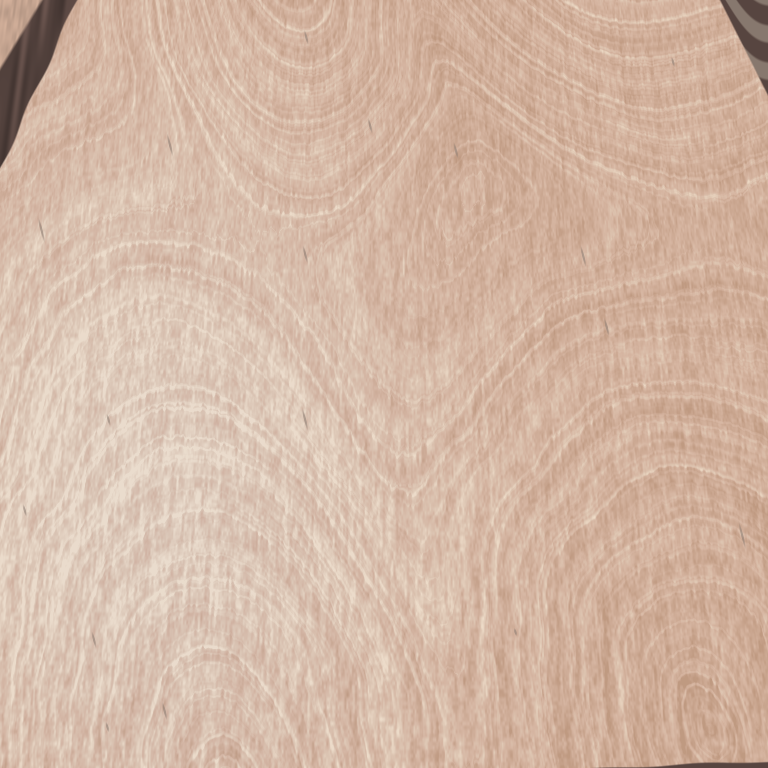
Write a WebGL 2 fragment shader that draws this texture.

```glsl
#version 300 es
precision highp float;
// Pale plain-sawn veneer sheet: nested arched grain, fine fibres, dark gaps at the corners.

uniform vec2 u_resolution;
out vec4 fragColor;

const vec3 TAN    = vec3(0.785, 0.655, 0.575);
const vec3 ROSE   = vec3(0.83, 0.71, 0.64);
const vec3 CREAM  = vec3(0.86, 0.77, 0.70);
const vec3 IVORY  = vec3(0.91, 0.84, 0.77);
const vec3 SHADOW = vec3(0.34, 0.27, 0.25);
const vec3 STONE  = vec3(0.53, 0.47, 0.43);

float hash(vec2 p) {
    vec3 q = fract(p.xyx * vec3(0.1031, 0.1030, 0.0973));
    q += dot(q, q.yzx + 33.33);
    return fract((q.x + q.y) * q.z);
}

float valueNoise(vec2 p) {
    vec2 cell = floor(p), f = fract(p);
    f *= f * (3.0 - 2.0 * f);
    float low = mix(hash(cell), hash(cell + vec2(1, 0)), f.x);
    float high = mix(hash(cell + vec2(0, 1)), hash(cell + vec2(1, 1)), f.x);
    return mix(low, high, f.y);
}

// Layered sines that bend the grain.
vec2 wobble(vec2 p) {
    vec2 offset = vec2(0.0);
    float amp = 0.016, freq = 9.0;
    for (int i = 0; i < 4; i++) {
        offset += amp * sin(freq * p.yx * vec2(1.0, 0.8) + 0.6 * freq * p + vec2(1.3, 4.1) * float(i + 1));
        amp *= 0.46;
        freq *= 1.9;
    }
    return offset;
}

float ellipse(vec2 p, vec2 center, vec2 radius, float lean) {
    p -= center;
    p.x += lean * p.y;
    return length(p / radius);
}

// Growth field: its contours are the arches, blended across saddles.
float growth(vec2 p) {
    float k = 4.5;
    float sum = exp(-k * ellipse(p, vec2(0.30, -0.05), vec2(0.20, 0.42), 0.14))
              + exp(-k * ellipse(p, vec2(0.93, 0.04), vec2(0.23, 0.36), 0.05))
              + exp(-k * ellipse(p, vec2(0.36, 1.12), vec2(0.11, 0.23), 0.10))
              + exp(-k * ellipse(p, vec2(0.83, 1.12), vec2(0.20, 0.20), 0.35));
    return -log(sum) / k;
}

// Thin pale contour at a random offset in each ring.
float ringLine(float g, float slope, float count, float width, float seed) {
    float ring = floor(g * count);
    float at = mix(0.2, 0.8, hash(vec2(ring, seed)));
    float dist = abs(fract(g * count) - at) / (count * slope);
    return (1.0 - smoothstep(0.2 * width, width, dist)) * hash(vec2(ring, seed + 7.0));
}

// Sparse dark dashes, one candidate per cell.
float flecks(vec2 p, vec2 grid, float chance) {
    vec2 cell = floor(p * grid);
    vec2 center = (cell + mix(vec2(0.3), vec2(0.7), vec2(hash(cell + 3.0), hash(cell + 9.0)))) / grid;
    vec2 d = p - center;
    d.x += 0.25 * d.y;
    float size = mix(0.006, 0.02, hash(cell + 21.0));
    float dash = 1.0 - smoothstep(0.3, 1.0, length(d / vec2(0.0022, size)));
    return dash * step(hash(cell + 40.0), chance);
}

vec3 woodColor(float t) {
    vec3 c = mix(TAN, ROSE, clamp(t * 3.0, -0.9, 1.0));
    c = mix(c, CREAM, clamp(t * 3.0 - 1.0, 0.0, 1.0));
    return mix(c, IVORY, clamp(t * 3.0 - 2.0, 0.0, 1.3));
}

void main() {
    vec2 p = gl_FragCoord.xy / u_resolution;
    float px = 1.0 / u_resolution.y;

    // Fibres fan out toward the lower edge.
    vec2 fan = vec2((p.x - 0.5) / (1.0 - 0.22 * p.y) + 2.0, p.y + 1.0);
    float hair = valueNoise(fan * vec2(270.0, 62.0)) - 0.5;
    float speck = valueNoise(fan * vec2(430.0, 190.0)) - 0.5;
    float streak = valueNoise(fan * vec2(110.0, 9.0)) - 0.5;

    // Ring bands and pale lines.
    float smoothG = growth(p + wobble(p));
    float slope = max(length(vec2(dFdx(smoothG), dFdy(smoothG))) / px, 0.6);
    float g = smoothG + 0.012 * hair + 0.012 * streak + 3.0;
    float bands = 0.5 * sin(g * 17.0 + 2.0 * p.x) + 0.5 * sin(g * 41.0 + 3.0 * p.y)
                + 1.4 * (valueNoise(vec2(g * 38.0, 2.0 * p.y)) - 0.5)
                + 1.0 * (valueNoise(vec2(g * 90.0, 5.0 * p.x)) - 0.5);
    float fade = smoothstep(0.15, 0.75, valueNoise(p * 7.0 + 4.0));
    float lines = ringLine(g, slope, 10.0, 0.0035, 1.0)
                + 0.8 * fade * ringLine(g, slope, 23.0, 0.0026, 2.0)
                + 0.6 * (1.0 - fade) * ringLine(g, slope, 37.0, 0.0022, 3.0);

    // Broad pale area on the lower left, warmer elsewhere.
    vec2 away = (p - vec2(0.20, 0.33)) / vec2(0.36, 0.52);
    float pale = exp(-dot(away, away));
    float cloud = valueNoise(p * 3.5 + 11.0) - 0.5;
    float tone = 0.10 + 0.68 * pale + 0.22 * cloud + 0.13 * bands + 0.36 * lines;
    tone += mix(0.62, 0.42, p.y) * hair + 0.38 * speck + mix(0.42, 0.12, p.y) * streak;
    vec3 color = woodColor(tone);
    color *= mix(vec3(1.008, 0.995, 0.98), vec3(0.99, 1.0, 1.015), pale);
    color = mix(color, STONE * 1.05, 0.6 * flecks(p, vec2(11.0, 8.0), 0.16));

    // Surroundings: a neighbouring board at left, cluttered gap at right.
    float plank = smoothstep(-0.003, 0.003, 0.61 * (p.y - 0.91) - p.x);
    vec3 leftGap = mix(SHADOW * (1.0 + 0.5 * streak), TAN * (0.98 + 0.15 * hair), plank);
    float clutter = smoothstep(-0.2, 0.4, sin(95.0 * p.x + 130.0 * p.y + 3.0 * sin(40.0 * p.x)));
    vec3 rightGap = mix(SHADOW, STONE, clutter);

    // Sheet edges, measured inward.
    float leftEdge = (p.x - 0.455 * (p.y - 0.78)) / 1.1 + 0.002 * sin(60.0 * p.y);
    float rightEdge = (1.0 - p.x - 0.504 * (p.y - 0.876)) / 1.12;
    float bottomEdge = p.y - 0.010 * smoothstep(0.72, 1.0, p.x) - 0.001 * sin(50.0 * p.x) + 0.002;
    float soft = max(px, 0.0015);
    color = mix(leftGap, color, smoothstep(-soft, soft, leftEdge));
    color = mix(rightGap, color, smoothstep(-soft, soft, rightEdge));
    color = mix(SHADOW, color, smoothstep(-soft, soft, bottomEdge));

    fragColor = vec4(color, 1.0);
}
```
